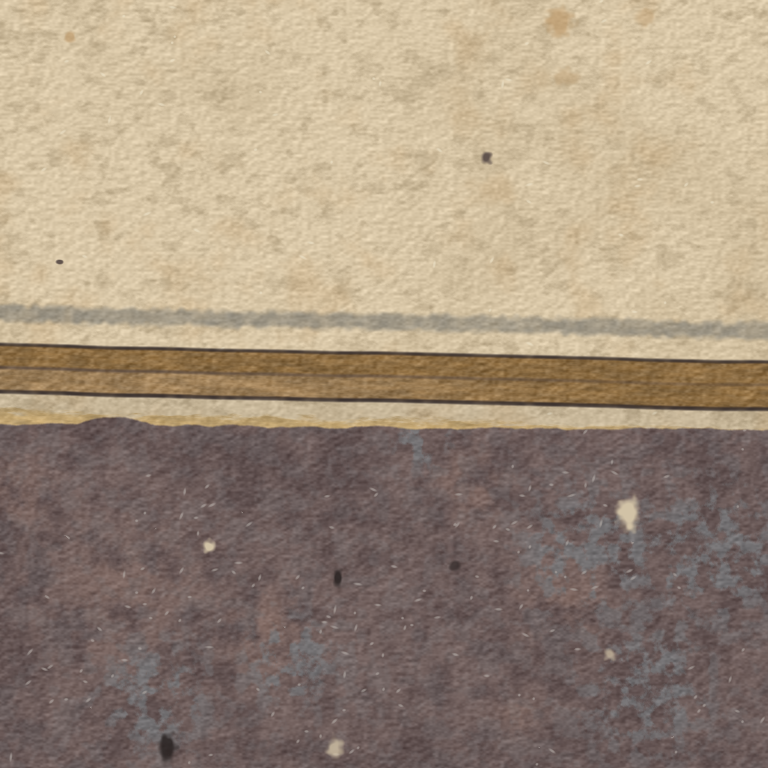
This texture is drawn by a WebGL 2 fragment shader. Its source:

```glsl
#version 300 es
precision highp float;
uniform vec2 u_resolution;
out vec4 outColor;

const vec3 CREAM = vec3(0.852, 0.782, 0.658);
const vec3 CREAM_SHADE = vec3(0.765, 0.69, 0.56);
const vec3 GREY_WASH = vec3(0.575, 0.55, 0.495);
const vec3 GOLD = vec3(0.545, 0.425, 0.265);
const vec3 GOLD_PALE = vec3(0.635, 0.52, 0.375);
const vec3 OCHRE = vec3(0.74, 0.62, 0.41);
const vec3 INK = vec3(0.21, 0.175, 0.17);
const vec3 PURPLE = vec3(0.455, 0.386, 0.374);
const vec3 PURPLE_DARK = vec3(0.37, 0.31, 0.306);
const vec3 ROSE = vec3(0.53, 0.43, 0.395);
const vec3 BLUE_GREY = vec3(0.46, 0.465, 0.475);
const vec3 CHIP = vec3(0.82, 0.76, 0.65);
const vec3 STAIN = vec3(0.71, 0.56, 0.37);
const float TILT = 0.0228;        // fall of the ruled lines
const float WASH_Y = 0.592;       // heights at the left side
const float LINE_TOP_Y = 0.551;
const float LINE_MID_Y = 0.521;
const float LINE_LOW_Y = 0.4895;
const float OCHRE_Y = 0.463;
const float GRAIN_SCALE = 190.0;

float hash(vec2 p) {
  return fract(sin(dot(p, vec2(127.1, 311.7))) * 43758.5);
}

float noise(vec2 p) {
  vec2 i = floor(p), f = fract(p);
  f = f * f * (3.0 - 2.0 * f);
  return mix(mix(hash(i), hash(i + vec2(1, 0)), f.x),
             mix(hash(i + vec2(0, 1)), hash(i + vec2(1, 1)), f.x), f.y);
}

float fbm(vec2 p) {
  float sum = 0.0, amp = 0.5;
  for (int i = 0; i < 5; i++) {
    sum += amp * noise(p);
    p = mat2(1.6, 1.2, -1.2, 1.6) * p + 7.3;
    amp *= 0.5;
  }
  return sum;
}

float rule(float d, float halfWidth, float soft) {
  return 1.0 - smoothstep(halfWidth - soft, halfWidth + soft, abs(d));
}

// Ragged elliptical spot
float spot(vec2 p, float x, float y, float rx, float ry) {
  float d = length((p - vec2(x, y)) / vec2(rx, ry)) + 0.6 * noise(p * 150.0) - 0.3;
  return 1.0 - smoothstep(0.5, 1.3, d);
}

// Broad soft cloud
float cloud(vec2 p, float x, float y, float r) {
  vec2 q = (p - vec2(x, y)) / r;
  return exp(-dot(q, q));
}

// Short slanted flecks, scattered over three shifted grids
float flecks(vec2 p, float density) {
  float sum = 0.0;
  for (int i = 0; i < 3; i++) {
    vec2 g = p * 43.0 + float(i) * 17.37, id = floor(g);
    float a = 2.2 * hash(id + 3.1) - 0.7;
    vec2 q = fract(g) - 0.3 - 0.4 * vec2(hash(id + 5.7), hash(id + 9.2));
    q = mat2(cos(a), -sin(a), sin(a), cos(a)) * q / vec2(0.1 + 0.2 * hash(id + 1.9), 0.1);
    sum += step(hash(id), density) * (1.0 - smoothstep(0.2, 1.1, length(q)));
  }
  return min(sum, 1.0);
}

vec3 paper(vec2 p, float relief) {
  vec3 c = mix(CREAM, CREAM_SHADE, 0.4 * smoothstep(0.4, 0.8, fbm(p * 9.0)));
  c = mix(c, CREAM_SHADE * 0.95, 0.6 * smoothstep(0.5, 0.75, fbm(p * vec2(45, 65))));
  c = mix(c, STAIN, 0.2 * smoothstep(0.5, 0.8, fbm(p * 20.0 + 31.0)));
  c = mix(c + 0.075 * relief, vec3(0.93, 0.89, 0.79), 0.6 * flecks(p, 0.018));
  float stains = spot(p, 0.729, 0.971, 0.018, 0.019) + 0.6 * spot(p, 0.84, 0.977, 0.016, 0.012)
    + 0.5 * spot(p, 0.736, 0.9, 0.016, 0.012) + spot(p, 0.091, 0.952, 0.007, 0.007);
  c = mix(c, STAIN, 0.6 * stains);
  float specks = spot(p, 0.633, 0.794, 0.008, 0.008) + spot(p, 0.078, 0.659, 0.005, 0.003);
  return mix(c, INK * 1.4, 0.85 * specks);
}

vec3 wornBoard(vec2 p, float relief) {
  float mottle = fbm(p * 11.0 + 4.0), fine = fbm(p * 40.0 + 12.0);
  vec3 c = mix(PURPLE_DARK, PURPLE, smoothstep(0.25, 0.7, 0.3 * mottle + 0.7 * fine));
  float rose = cloud(p, 0.61, 0.37, 0.05) + cloud(p, 0.02, 0.36, 0.05) + cloud(p, 0.35, 0.18, 0.06)
    + cloud(p, 0.73, 0.22, 0.06) + 0.8 * cloud(p, 0.16, 0.23, 0.11) + cloud(p, 0.67, 0.07, 0.03);
  c = mix(c, ROSE, 0.65 * min(rose, 1.0) * smoothstep(0.25, 0.7, fine));
  float blue = cloud(p, 0.76, 0.28, 0.07) + cloud(p, 0.84, 0.1, 0.07) + cloud(p, 0.38, 0.14, 0.05)
    + cloud(p, 0.2, 0.09, 0.06) + cloud(p, 0.93, 0.28, 0.08) + cloud(p, 0.55, 0.425, 0.03);
  c = mix(c, BLUE_GREY, min(blue + 0.2, 0.8) * smoothstep(0.4, 0.65, fbm(p * 70.0 + 60.0)));
  float wear = smoothstep(0.44, 0.34, p.y) * smoothstep(0.3, 0.65, mottle);
  c = mix(c + 0.075 * relief, vec3(0.68, 0.65, 0.63), 0.65 * flecks(p, 0.02 + 0.1 * wear));
  float chips = spot(p, 0.818, 0.331, 0.014, 0.022) + spot(p, 0.271, 0.289, 0.008, 0.008)
    + 0.8 * spot(p, 0.436, 0.026, 0.011, 0.014) + 0.7 * spot(p, 0.794, 0.148, 0.008, 0.008);
  c = mix(c, CHIP, chips);
  float holes = spot(p, 0.44, 0.249, 0.006, 0.013) + 0.7 * spot(p, 0.592, 0.263, 0.007, 0.007)
    + spot(p, 0.219, 0.026, 0.011, 0.02);
  return mix(c, INK * 0.75, 0.85 * holes);
}

void main() {
  vec2 p = gl_FragCoord.xy / u_resolution;
  float aa = max(0.0018, 1.0 / u_resolution.y);
  vec2 g = p * GRAIN_SCALE * vec2(0.8, 1.2);
  float relief = noise(g) - noise(g + vec2(0.5, -0.7)) + 0.8 * noise(g * 1.7) - 0.4;
  float s = p.y + TILT * p.x + 0.0015 * (noise(vec2(p.x * 14.0, 2)) - 0.5);
  float streak = 0.8 + 0.4 * fbm(vec2(p.x * 40.0, s * 180.0));

  // Paper with its grey wash
  vec3 color = paper(p, relief);
  float ragged = s - WASH_Y + 0.006 * (noise(p * 110.0) - 0.5);
  color = mix(color, GREY_WASH + 0.06 * relief, rule(ragged, 0.01, 0.005) * (0.6 + 0.4 * noise(p * 90.0)));

  // Gold band between ink lines
  float lower = smoothstep(0.004, -0.004, s - LINE_MID_Y) * smoothstep(0.85, 0.35, p.x);
  vec3 gold = mix(GOLD, GOLD_PALE, 0.75 * lower) * streak + 0.09 * relief;
  float mid = 0.5 * (LINE_TOP_Y + LINE_LOW_Y);
  color = mix(color, gold, rule(s - mid, LINE_TOP_Y - mid, aa));
  float worn = 0.8 + 0.2 * noise(vec2(p.x * 90.0, 5));
  color = mix(color, INK, 0.9 * worn * rule(s - LINE_TOP_Y, 0.0021, aa));
  color = mix(color, INK, 0.95 * worn * rule(s - LINE_LOW_Y, 0.0025, aa));
  color = mix(color, INK * 1.4, worn * mix(0.7, 0.3, p.x) * rule(s - LINE_MID_Y, 0.002, 0.002));

  // Ochre border and ragged edge of the board
  color *= 1.0 - 0.07 * smoothstep(0.0, -0.005, s - LINE_LOW_Y);
  float ochre = smoothstep(0.004, -0.004, s - OCHRE_Y + 0.05 * (streak - 1.0));
  color = mix(color, OCHRE * streak + 0.06 * relief, 0.8 * ochre);
  float edge = 0.447 - 0.007 * p.x + 0.01 * cloud(vec2(p.x, 0), 0.15, 0.0, 0.05)
    + 0.008 * (fbm(vec2(p.x * 40.0, 8)) - 0.5);
  color = mix(color, wornBoard(p, relief), smoothstep(aa, -aa, p.y - edge));
  outColor = vec4(color, 1.0);
}
```
